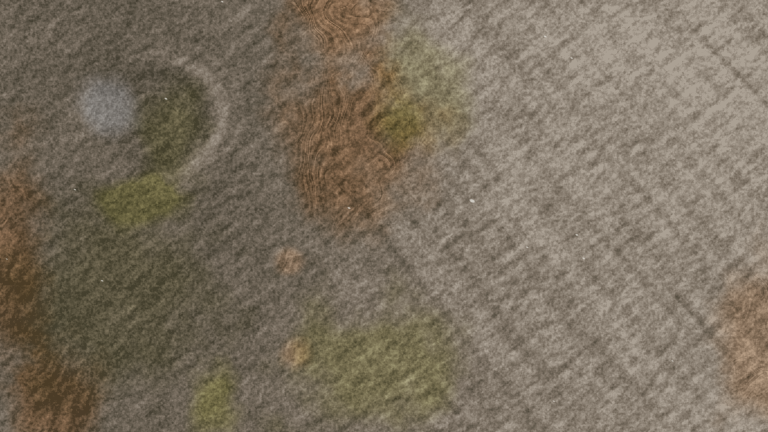
Reproduce this texture procedurally as a WebGL 1 fragment shader.

```glsl
precision highp float;
// Dry field seen from above: dark scrub on the left, pale ploughed soil on the right.
// A tone built from broad gradients, bent furrows and lit clumps picks a soil colour;
// soft warped patches then tint it with rusty grass and olive weeds.

#define SOIL_DARK vec3(0.27, 0.25, 0.20)
#define SOIL_MID vec3(0.475, 0.432, 0.38)
#define SOIL_PALE vec3(0.67, 0.63, 0.58)
#define RUST_TINT vec3(1.09, 0.94, 0.80)
#define OLIVE_TINT vec3(0.98, 1.01, 0.76)
#define CLUMP_SIZE 0.021
#define CLUMP_RELIEF 0.30
#define GRAIN_SIZE 0.0052
#define GRAIN_STRENGTH 0.27
#define FURROW_GAP 0.105
#define FURROW_STRENGTH 0.13
#define SPECK_COUNT 14

uniform vec2 u_resolution;

float hash(vec2 p) {
  vec3 q = fract(p.xyx * 0.1031);
  q += dot(q, q.yzx + 33.33);
  return fract((q.x + q.y) * q.z);
}

// Value noise from -1 to 1
float noise(vec2 p) {
  vec2 i = floor(p), f = fract(p);
  f = f * f * (3.0 - 2.0 * f);
  float low = mix(hash(i), hash(i + vec2(1.0, 0.0)), f.x);
  float high = mix(hash(i + vec2(0.0, 1.0)), hash(i + 1.0), f.x);
  return 2.0 * mix(low, high, f.y) - 1.0;
}

float fbm(vec2 p) {
  float sum = 0.0, gain = 0.55;
  for (int i = 0; i < 4; i++) {
    sum += gain * noise(p);
    p = mat2(1.6, 1.2, -1.2, 1.6) * p + 17.3;
    gain *= 0.5;
  }
  return sum;
}

vec2 turn(vec2 p, float angle) {
  float c = cos(angle), s = sin(angle);
  return vec2(c * p.x + s * p.y, c * p.y - s * p.x);
}

// Soft blob with a ragged edge
float blob(vec2 p, vec2 centre, vec2 radius, float ragged) {
  float d = length((p - centre) / radius) + 0.55 * ragged;
  return 1.0 - smoothstep(0.3, 1.2, d);
}

// Clumps elongated up and to the right
float clumps(vec2 p) {
  return fbm(turn(p, 0.65) * vec2(0.6, 1.2) / CLUMP_SIZE + 40.0);
}

void main() {
  vec2 p = gl_FragCoord.xy / u_resolution.y;
  float pixel = 1.0 / u_resolution.y;
  float ragged = fbm(p * 11.0 + 5.0);
  float broad = fbm(p * 3.5 + 60.0);

  // Vegetation cover
  float rust = blob(p, vec2(0.80, 0.66), vec2(0.19, 0.20), ragged)
    + blob(p, vec2(0.78, 0.95), vec2(0.13, 0.16), ragged)
    + blob(p, vec2(0.02, 0.40), vec2(0.10, 0.30), ragged)
    + blob(p, vec2(0.13, 0.06), vec2(0.14, 0.15), ragged)
    + 0.6 * blob(p, vec2(1.77, 0.20), vec2(0.12, 0.22), ragged);
  float bush = blob(p, vec2(0.914, 0.71), vec2(0.06, 0.065), ragged);
  float weeds = blob(p, vec2(0.335, 0.53), vec2(0.10, 0.06), ragged)
    + blob(p, vec2(0.486, 0.08), vec2(0.07, 0.10), ragged);
  float olive = bush + weeds + 0.7 * blob(p, vec2(0.86, 0.14), vec2(0.22, 0.18), ragged)
    + 0.5 * blob(p, vec2(0.98, 0.82), vec2(0.11, 0.16), ragged)
    + 0.6 * blob(p, vec2(0.41, 0.70), vec2(0.09, 0.14), ragged)
    + 0.4 * blob(p, vec2(0.27, 0.30), vec2(0.28, 0.26), ragged);
  float straw = blob(p, vec2(0.68, 0.18), vec2(0.04), ragged)
    + blob(p, vec2(0.67, 0.40), vec2(0.035), ragged);

  // Broad light and dark areas
  float tone = 0.34 + 0.40 * smoothstep(0.35, 1.45, p.x + 0.15 * (p.y - 0.5));
  tone += 0.13 * broad + 0.08 * ragged;
  tone -= 0.15 * blob(p, vec2(0.27, 0.30), vec2(0.33, 0.34), ragged);
  tone += 0.09 * blob(p, vec2(1.70, 0.80), vec2(0.30, 0.28), ragged);
  tone -= 0.08 * min(rust, 1.0) + 0.20 * bush - 0.10 * weeds - 0.20 * straw;

  // Furrows run down to the right and flatten out with x
  float across = dot(p, vec2(0.78, 0.63)) - 0.1 * (p.x - 1.1) * (p.x - 1.1);
  float along = dot(p, vec2(0.63, -0.78));
  float field = smoothstep(0.35, 1.2, p.x);
  float wobble = across + 0.006 * noise(vec2(along * 9.0, across * 6.0));
  float track = abs(fract((wobble - 0.87) / FURROW_GAP + 0.5) - 0.5) * FURROW_GAP;
  float worn = smoothstep(-0.2, 0.7, noise(vec2(along * 2.3, floor(across / FURROW_GAP) * 3.7)));
  tone -= FURROW_STRENGTH * worn * (0.4 + 0.6 * field) * (1.0 - smoothstep(0.001, 0.009, track));
  tone += FURROW_STRENGTH * field * noise(vec2(wobble * 55.0, along * 5.0));

  // Round hollow with worn rims and a bare grey floor
  vec2 fromPit = p - vec2(0.35, 0.73);
  float ring = length(fromPit * vec2(1.0, 1.15)) + 0.012 * ragged;
  float side = smoothstep(-0.12, 0.14, fromPit.x);
  tone -= 0.13 * (1.0 - smoothstep(0.10, 0.18, ring));
  tone += 0.20 * side * exp(-pow((ring - 0.165) / 0.016, 2.0));
  tone += 0.10 * side * noise(vec2(ring * 75.0, 3.0)) * (1.0 - smoothstep(0.20, 0.30, ring));
  float bare = blob(p, vec2(0.243, 0.75), vec2(0.075, 0.08), ragged);
  tone += 0.42 * bare;

  // Lit clumps, blades and fine grain
  float relief = clumps(p) - clumps(p + vec2(0.006, -0.007));
  tone += CLUMP_RELIEF * relief * (0.75 + 0.25 * field) * (1.0 - 0.7 * bare);
  vec2 blade = turn(p, 1.15 + 0.5 * broad) * vec2(26.0, 125.0);
  tone += 0.20 * min(rust + straw, 1.0) * noise(blade);
  tone += GRAIN_STRENGTH * (0.6 * noise(p / GRAIN_SIZE) + 0.4 * noise(turn(p, 0.8) * 1.7 / GRAIN_SIZE));

  // Tone to colour, then tint
  tone = clamp(tone, 0.0, 1.0);
  vec3 colour = mix(SOIL_DARK, SOIL_MID, min(tone * 2.0, 1.0));
  colour = mix(colour, SOIL_PALE, max(tone * 2.0 - 1.0, 0.0));
  colour *= mix(vec3(1.0), RUST_TINT, min(rust + 0.6 * straw, 1.0));
  colour *= mix(vec3(1.0), OLIVE_TINT, min(olive, 1.0));
  colour = mix(colour, vec3(dot(colour, vec3(0.333))), 0.6 * bare);

  // Scattered pale stones, the first one larger
  for (int i = 0; i < SPECK_COUNT; i++) {
    float id = float(i);
    vec2 spot = vec2(1.78 * hash(vec2(id, 3.1)), hash(vec2(id, 8.7)));
    float size = 0.0012 + 0.0014 * hash(vec2(id, 5.3));
    if (i == 0) { spot = vec2(1.093, 0.535); size = 0.0045; }
    float d = length(turn(p - spot, -0.4) * vec2(0.8, 1.3));
    colour = mix(colour, vec3(0.86, 0.85, 0.82), 0.85 * (1.0 - smoothstep(size - pixel, size + pixel, d)));
  }
  gl_FragColor = vec4(colour, 1.0);
}
```
